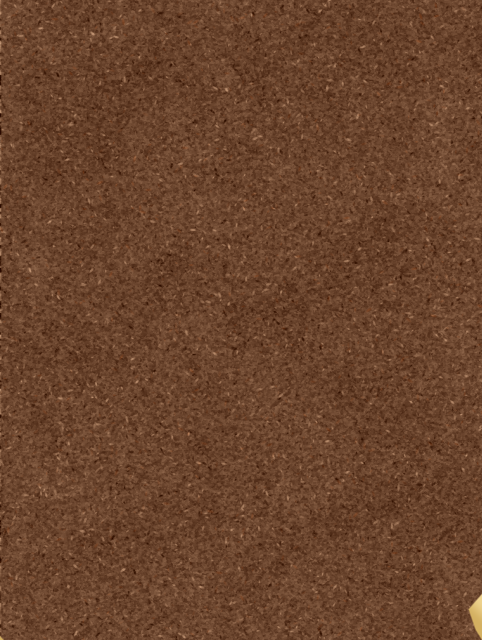
Give the GLSL for this texture, as a Shadertoy shader.

```glsl
// Brown pressed cork board: fine grains, scattered chips and pits, pale corner scraps.

const vec3 DARK_CORK  = vec3(0.32, 0.18, 0.10);
const vec3 LIGHT_CORK = vec3(0.58, 0.42, 0.31);
const vec3 RUST_TINT  = vec3(0.06, 0.0, -0.03);
const vec3 SCRAP_LOW  = vec3(0.83, 0.69, 0.38);
const vec3 SCRAP_HIGH = vec3(0.93, 0.82, 0.55);

// Four random values per cell
vec4 hash4(vec2 cell, float seed) {
    vec4 q = fract(vec4(cell.xyxy) * vec4(0.1031, 0.1030, 0.0973, 0.1099) + seed * 0.137);
    q += dot(q, q.wzxy + 33.33);
    return fract((q.xxyz + q.yzzw) * q.zywx);
}

// Soft cellular noise: each grain has one tone, blended across its border
float grainTone(vec2 p, float sharpness, float seed) {
    vec2 cell = floor(p);
    float sum = 0.0, total = 0.0;
    for (int y = -1; y <= 1; y++)
    for (int x = -1; x <= 1; x++) {
        vec2 id = cell + vec2(x, y);
        vec4 h = hash4(id, seed);
        vec2 d = id + h.xy - p;
        float weight = exp(-sharpness * dot(d, d));
        sum += weight * h.z;
        total += weight;
    }
    return sum / total;
}

// Sparse tilted slivers; share is the fraction of cells that hold one
float slivers(vec2 p, float share, float soft, float seed) {
    vec2 cell = floor(p);
    float cover = 0.0;
    for (int y = -1; y <= 1; y++)
    for (int x = -1; x <= 1; x++) {
        vec2 id = cell + vec2(x, y);
        vec4 h = hash4(id, seed);
        vec4 k = hash4(id, seed + 5.0);
        float angle = (k.x - 0.5) * 3.14;
        vec2 d = p - id - h.xy;
        d = vec2(cos(angle) * d.x + sin(angle) * d.y, cos(angle) * d.y - sin(angle) * d.x);
        vec2 radius = mix(vec2(0.18, 0.10), vec2(0.48, 0.20), k.y * k.y);
        float dist = (length(d / radius) - 1.0) * radius.y;
        float shape = 1.0 - smoothstep(-soft, soft, dist);
        cover = max(cover, shape * step(h.z, share) * mix(0.35, 1.0, h.w * h.w));
    }
    return cover;
}

// Broad uneven staining from layered, bent sines
float stains(vec2 p) {
    float sum = 0.0, gain = 0.5;
    for (int i = 0; i < 4; i++) {
        p = mat2(0.8, 0.6, -0.6, 0.8) * p + 0.8 * sin(p.yx * 1.3 + float(i));
        sum += gain * sin(p.x) * sin(p.y + 1.0);
        p *= 1.8;
        gain *= 0.7;
    }
    return sum;
}

// Signed distance to the line a-b, positive on its left
float lineSide(vec2 p, vec2 a, vec2 b) {
    vec2 e = normalize(b - a);
    return e.x * (p.y - a.y) - e.y * (p.x - a.x);
}

void mainImage(out vec4 fragColor, in vec2 fragCoord) {
    float pixel = 1.0 / iResolution.y;
    vec2 p = fragCoord * pixel;
    float right = iResolution.x * pixel;

    // Quiet grain at two sizes over broad stains
    float coarse = grainTone(p * vec2(200.0, 240.0), 6.0, 1.0);
    float fine = grainTone(p * vec2(370.0, 410.0), 8.0, 2.0);
    float tone = 0.36 + 0.48 * (coarse - 0.5) + 0.42 * (fine - 0.5);
    tone += 0.10 * stains(p * 13.0) + 0.10 * (grainTone(p * 34.0, 4.0, 3.0) - 0.5);

    // Dark pits and pale chips
    float soft = 0.05 + 45.0 * pixel;
    float pits = slivers(p * 112.0, 0.24, soft, 11.0);
    float chips = slivers(p * 108.0, 0.24, soft, 23.0);
    tone += 0.95 * chips - 0.65 * pits;

    // Ragged left margin
    float margin = 1.0 - smoothstep(0.001, 0.003, p.x);
    tone += margin * 2.2 * (grainTone(vec2(0.5, p.y * 170.0), 9.0, 31.0) - 0.5);

    vec3 color = mix(DARK_CORK, LIGHT_CORK, clamp(tone, -0.6, 1.8));
    float rust = slivers(p * 100.0, 0.12, soft, 41.0);
    color += RUST_TINT * rust;

    // Pale scraps in the lower corners
    vec2 q = vec2(p.x - right, p.y);
    vec2 top = vec2(0.0, 0.072), tip = vec2(-0.021, 0.048);
    vec2 heel = vec2(-0.010, 0.016);
    float inside = min(lineSide(q, top, tip), lineSide(q, tip, heel));
    inside = min(inside, lineSide(q, heel, vec2(0.0)));
    inside = max(inside, (0.006 - p.x - p.y) * 0.7);
    vec3 scrap = mix(SCRAP_LOW, SCRAP_HIGH, smoothstep(0.02, 0.06, p.y + q.x));
    color = mix(color, scrap, smoothstep(-pixel, pixel, inside));

    fragColor = vec4(clamp(color, 0.0, 1.0), 1.0);
}
```
